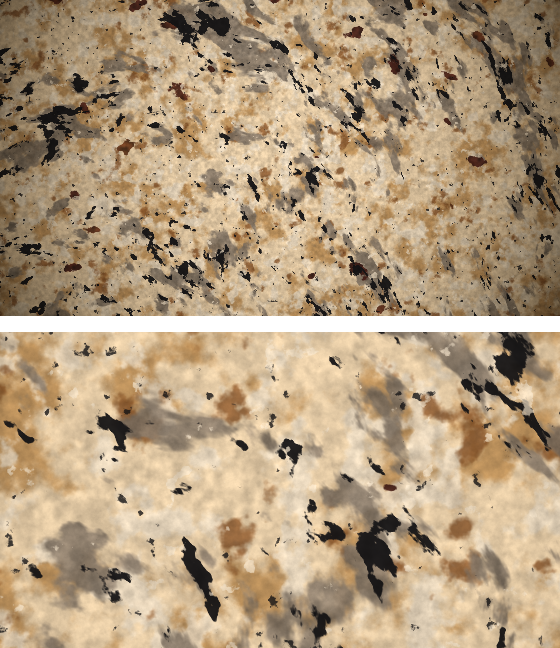
Top: the whole. Bottom: its middle third, enlarged.
Give the GLSL for this texture, as a Shadertoy shader.

```glsl
// Polished granite slab: cream and ochre feldspar, smoky quartz patches,
// broken black mica veins along a turning flow, and scattered garnets.
// Thresholded fractal noise makes the minerals; a vignette lights the slab.

const vec3 CREAM  = vec3(0.89, 0.79, 0.645);
const vec3 MILK   = vec3(0.90, 0.84, 0.75);
const vec3 OCHRE  = vec3(0.73, 0.565, 0.36);
const vec3 RUST   = vec3(0.50, 0.29, 0.12);
const vec3 QUARTZ = vec3(0.51, 0.455, 0.395);
const vec3 MICA   = vec3(0.085, 0.08, 0.085);
const vec3 GARNET = vec3(0.24, 0.10, 0.075);

const float FLOW_LEFT = -0.40;    // vein direction at the left edge, radians
const float FLOW_RIGHT = -1.30;   // vein direction at the right edge
const float NOISE_MEAN = 0.485;
const float GARNET_CELLS = 6.0;   // cells per canvas height
const float GARNET_CHANCE = 0.42;
const float VIGNETTE = 0.55;

float hash(vec2 p) {
    vec3 q = fract(vec3(p.xyx) * 0.1031);
    q += dot(q, q.yzx + 33.33);
    return fract((q.x + q.y) * q.z);
}

vec2 hash2(vec2 p) {
    return vec2(hash(p + 17.3), hash(p + 71.9));
}

mat2 rotation(float a) {
    return mat2(cos(a), -sin(a), sin(a), cos(a));
}

float noise(vec2 p) {
    vec2 i = floor(p), f = fract(p);
    f = f * f * (3.0 - 2.0 * f);
    return mix(mix(hash(i), hash(i + vec2(1, 0)), f.x),
               mix(hash(i + vec2(0, 1)), hash(i + vec2(1, 1)), f.x), f.y);
}

float fbm(vec2 p) {
    float sum = 0.0, amp = 0.5;
    mat2 turn = rotation(0.6);
    for (int i = 0; i < 5; i++) {
        sum += amp * noise(p + 50.0);
        p = turn * p * 2.03 + 7.7;
        amp *= 0.5;
    }
    return sum;
}

// Coverage in x, colour variation in y, of ragged grains in a jittered grid
vec2 garnets(vec2 p) {
    vec2 cell = floor(p * GARNET_CELLS);
    float ragged = 2.6 * (fbm(p * 45.0) - NOISE_MEAN);
    vec2 result = vec2(0.0);
    for (int y = -1; y <= 1; y++)
    for (int x = -1; x <= 1; x++) {
        vec2 id = cell + vec2(x, y);
        if (hash(id + 5.0) > GARNET_CHANCE) continue;
        vec2 d = p - (id + hash2(id)) / GARNET_CELLS;
        d = rotation(mix(-1.3, 0.7, hash(id + 31.0))) * d;
        float size = mix(0.012, 0.037, pow(hash(id + 43.0), 1.5));
        float dist = length(d / (size * vec2(1.0, 0.5))) + ragged;
        float cover = 1.0 - smoothstep(0.75, 1.05, dist);
        if (cover > result.x) result = vec2(cover, hash(id + 57.0));
    }
    return result;
}

void mainImage(out vec4 fragColor, in vec2 fragCoord) {
    vec2 p = fragCoord / iResolution.y;
    vec2 centre = 0.5 * iResolution.xy / iResolution.y;
    vec2 fromCentre = p - centre;

    // Flow coordinates: x along the veins, y across them
    float angle = mix(FLOW_LEFT, FLOW_RIGHT, fragCoord.x / iResolution.x);
    vec2 flow = rotation(angle) * fromCentre;
    flow += 0.05 * (vec2(noise(p * 7.0), noise(p * 7.0 + 40.0)) - 0.5);

    // Feldspar ground
    float warm = fbm(p * 15.0) + 0.6 * (fbm(p * 42.0 + 9.0) - NOISE_MEAN);
    vec3 col = mix(CREAM, OCHRE, smoothstep(0.43, 0.72, warm));
    col = mix(col, MILK, 0.8 * smoothstep(0.52, 0.66, fbm(p * 30.0 + 23.0)));
    col = mix(col, RUST, 0.75 * smoothstep(0.64, 0.77, fbm(p * 24.0 + 61.0)));

    // Smoky quartz, gathered in bands
    float band = fbm(flow * vec2(3.0, 6.5) + 3.0) - NOISE_MEAN;
    float quartz = fbm(flow * vec2(15.0, 25.0) + 80.0) + 0.65 * band;
    float quartzTone = 0.7 + 0.6 * fbm(p * 55.0 + 14.0);
    col = mix(col, QUARTZ * quartzTone, 0.88 * smoothstep(0.55, 0.66, quartz));

    // Garnets, from maroon to rust
    vec2 garnet = garnets(p);
    vec3 garnetColor = mix(GARNET, RUST, 0.7 * garnet.y * garnet.y);
    garnetColor *= 0.6 + 0.9 * noise(p * 85.0);
    col = mix(col, garnetColor, 0.92 * garnet.x);

    // Black mica: flecks strung along broken veins, then loose pepper
    float ridge = abs(fbm(flow * vec2(4.0, 8.0) + 33.0) - NOISE_MEAN);
    float vein = 1.0 - smoothstep(0.0, 0.035, ridge);
    float fleck = fbm(flow * vec2(27.0, 46.0) + 120.0);
    fleck += 0.12 * vein + 0.5 * band + 0.22 * (quartz - NOISE_MEAN);
    col = mix(col, MICA, 0.95 * smoothstep(0.685, 0.735, fleck));
    col = mix(col, MICA, 0.8 * smoothstep(0.73, 0.79, fbm(p * 65.0 + 200.0)));

    // Pale chips and fine crystalline grain
    col = mix(col, MILK * 1.04, 0.7 * smoothstep(0.71, 0.77, fbm(p * 48.0 + 160.0)));
    col *= 1.0 + 0.38 * (fbm(p * 95.0 + 300.0) - NOISE_MEAN);

    // Vignette, slightly warmer in the shade
    float light = 1.0 - VIGNETTE * pow(length(fromCentre), 2.4);
    col *= pow(vec3(max(light, 0.05)), vec3(0.97, 1.03, 1.15));
    fragColor = vec4(clamp(col, 0.0, 1.0), 1.0);
}
```
